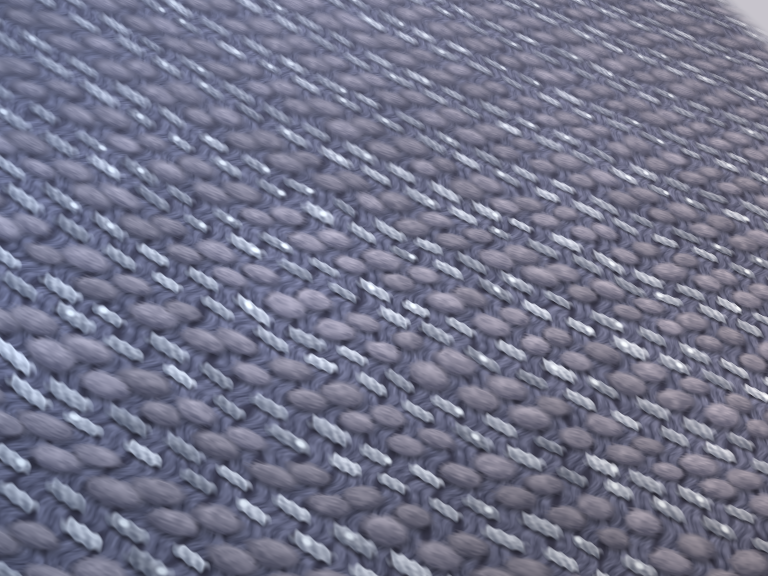
This texture is drawn by a Shadertoy shader. Its source:

```glsl
// Slate and mauve wool weave with paired silver rows, receding out of focus.

const vec3 GAP = vec3(0.23, 0.23, 0.30);
const vec3 WARP_DARK = vec3(0.26, 0.27, 0.35);
const vec3 WARP_LIGHT = vec3(0.48, 0.49, 0.59);
const vec3 WOOL_DARK = vec3(0.34, 0.34, 0.41);
const vec3 WOOL_LIGHT = vec3(0.67, 0.65, 0.70);
const vec3 SILVER_DARK = vec3(0.44, 0.47, 0.54);
const vec3 SILVER_LIGHT = vec3(0.85, 0.87, 0.91);
const vec3 HAZE = vec3(0.47, 0.48, 0.57);
const vec3 BACKDROP = vec3(0.78, 0.77, 0.80);

float hash(vec2 p) {
    return fract(sin(dot(p, vec2(127.1, 311.7))) * 4375.85);
}

float noise(vec2 p) {
    vec2 i = floor(p), f = fract(p);
    f = f * f * (3.0 - 2.0 * f);
    return mix(mix(hash(i), hash(i + vec2(1, 0)), f.x),
               mix(hash(i + vec2(0, 1)), hash(i + vec2(1, 1)), f.x), f.y);
}

// Soft-edged unit disc
float blob(vec2 q, float soft) {
    return 1.0 - smoothstep(1.0 - soft, 1.0 + soft, length(q));
}

// Soft-edged unit shape with fuller ends, for rod-like stitches
float rod(vec2 q, float soft) {
    vec2 q2 = q * q;
    return 1.0 - smoothstep(1.0 - soft, 1.0 + soft, sqrt(sqrt(dot(q2, q2))));
}

// Screen position (y down) to weave coordinates: x = warp thread, y = weft row
vec2 weaveCoords(vec2 p) {
    float x = p.x - 0.667;
    float depth = p.y - 0.47 * x + 0.1 * x * x;
    vec2 weave = vec2(50.0 * x / (depth + 1.5) + 6.0 * depth,
                      36.4 * log(depth + 0.636) - 0.57);
    vec2 drift = vec2(noise(weave * 0.35), noise(weave * 0.35 + 40.0));
    return weave + 0.45 * (drift - 0.5);
}

// Two twisted slate strands crossing over the weft
vec3 addWarp(vec3 col, vec2 d, float seed, float soft) {
    d.x += 0.12 * sin(d.y * 4.0 + seed * 6.0);
    float mask = blob(d / vec2(0.50, 0.95), soft + 0.1);
    float strand = abs(sin(d.x * 6.5 + 0.6 * d.y));
    float fibre = noise(vec2(d.x * 12.0 + d.y * 4.0, d.y * 4.0) + seed * 50.0);
    float light = 0.42 * strand + 0.55 * fibre - 0.2 * d.y;
    return mix(col, mix(WARP_DARK, WARP_LIGHT, light), mask);
}

// Plump fuzzy wool stitch, lit from above
vec3 addWool(vec3 col, vec2 d, float seed, float soft) {
    d.y += 0.2 * d.x;
    vec2 q = d / (vec2(0.77, 0.55) * (0.85 + 0.28 * seed));
    float fibre = noise(vec2(d.x * 4.0 - d.y * 3.0, d.y * 11.0) + seed * 50.0);
    float lump = noise(d * 3.5 + seed * 90.0);
    col *= 1.0 - 0.35 * blob(q - vec2(0.05, 0.3), soft + 0.25);
    float light = 0.55 - 0.45 * q.y - 0.1 * q.x - 0.2 * dot(q, q)
                + 0.3 * (fibre - 0.5) + 0.3 * (lump - 0.5);
    vec3 wool = mix(WOOL_DARK, WOOL_LIGHT, clamp(light, 0.0, 1.0));
    wool *= 0.93 + 0.14 * fract(seed * 17.0);
    return mix(col, wool, blob(q * (0.82 + 0.2 * fibre + 0.2 * lump), soft + 0.1));
}

// Slim plied silver stitch with an occasional glint
vec3 addSilver(vec3 col, vec2 d, float seed, float soft) {
    d.y -= 0.1 * d.x;
    float vary = fract(seed * 23.0);
    vec2 q = d / (vec2(0.66, 0.30) * (0.82 + 0.3 * seed));
    float ply = 0.5 + 0.5 * sin(d.x * 14.0 - d.y * 10.0 + seed * 6.0);
    float fleck = noise(d * vec2(6.0, 9.0) + seed * 50.0);
    col *= 1.0 - 0.4 * blob(q - vec2(0.05, 0.5), soft + 0.25);
    float light = 0.4 + 0.3 * vary - 0.35 * q.y + 0.3 * (ply - 0.5) + 0.4 * (fleck - 0.5);
    vec3 silver = mix(SILVER_DARK, SILVER_LIGHT, clamp(light, 0.0, 1.0));
    col = mix(col, silver, rod(q * (0.9 + 0.2 * ply), soft + 0.06) * (0.7 + 0.3 * vary));
    vec2 spot = d - vec2(fract(seed * 31.0) - 0.4, -0.08);
    float glint = blob(spot / vec2(0.15, 0.13), 0.6) * step(0.65, fract(seed * 13.0));
    return mix(col, vec3(0.95, 0.98, 1.0), 0.85 * glint);
}

// Plain weave: warps lie below, then two silver and two wool rows in turn
vec3 cloth(vec2 weave, float soft) {
    vec3 col = GAP;
    for (int layer = 0; layer < 2; layer++)
    for (int j = -1; j <= 1; j++)
    for (int i = -1; i <= 1; i++) {
        vec2 cell = floor(weave) + vec2(i, j);
        bool weftOnTop = mod(cell.x + cell.y, 2.0) < 0.5;
        if (weftOnTop != (layer == 1)) continue;
        float seed = hash(cell);
        vec2 jitter = 0.24 * (vec2(seed, hash(cell + 9.0)) - 0.5);
        vec2 d = weave - cell - 0.5 - jitter;
        if (!weftOnTop) col = addWarp(col, d, seed, soft);
        else if (mod(cell.y, 4.0) < 1.5) col = addSilver(col, d, seed, soft);
        else col = addWool(col, d, seed, soft);
    }
    return col;
}

void mainImage(out vec4 fragColor, in vec2 fragCoord) {
    vec2 p = fragCoord / iResolution.y;
    p.y = 1.0 - p.y;
    float defocus = 1.0 - smoothstep(0.0, 0.55, p.y);
    vec3 col = cloth(weaveCoords(p), 0.14 + 0.3 * defocus);

    // Haze of distance, cool light on the left, darker near edge
    col = mix(col, HAZE, 0.3 * defocus);
    col *= mix(vec3(0.96, 1.0, 1.06), vec3(1.03, 1.0, 0.98), p.x / 1.333);
    col *= 1.08 - 0.16 * smoothstep(0.55, 1.0, p.y) + 0.12 * (noise(p * 4.0) - 0.5);

    // Bright backdrop past the far corner of the cloth
    float corner = p.x - 1.25 - 1.1 * p.y;
    col = mix(col, BACKDROP, smoothstep(-0.03, 0.03, corner));
    fragColor = vec4(col, 1.0);
}
```
